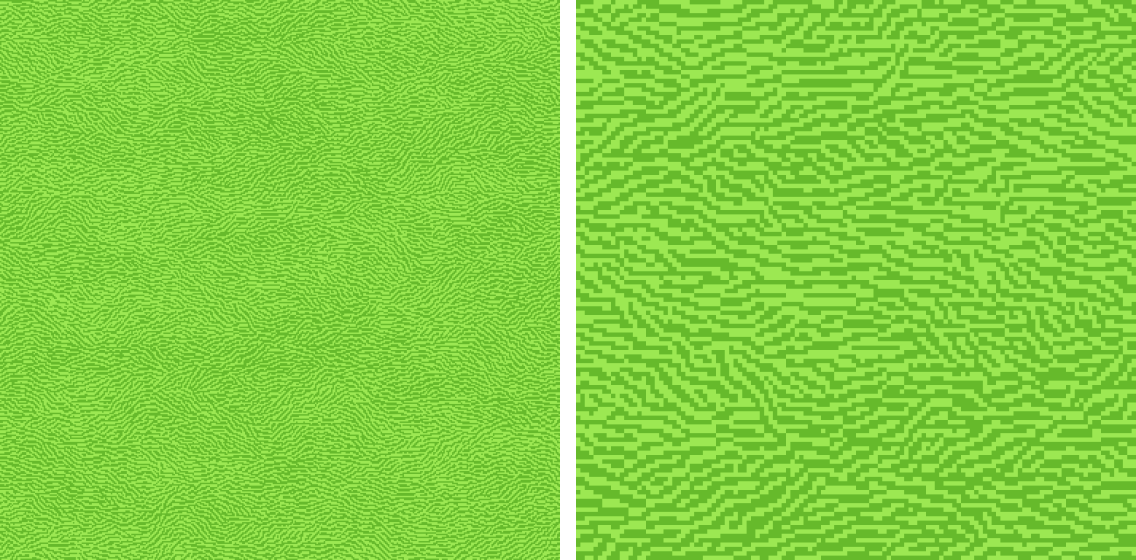
Left, the full canvas; right, a detail of the centre.
Write a WebGL 2 fragment shader that draws this texture.

```glsl
#version 300 es
precision highp float;
// Bright green grass of short, mostly level wavy strokes on a fine block grid.

uniform vec2 u_resolution;
out vec4 fragColor;

float hash(vec2 p) {
    return fract(sin(dot(p, vec2(127.1, 311.7))) * 43758.5453);
}

float valueNoise(vec2 p) {
    vec2 i = floor(p), f = fract(p);
    f = f * f * (3.0 - 2.0 * f);
    return mix(mix(hash(i), hash(i + vec2(1, 0)), f.x),
               mix(hash(i + vec2(0, 1)), hash(i + vec2(1, 1)), f.x), f.y);
}

// Sum of scattered wave packets, whose crests form the strokes
float strokes(vec2 p) {
    vec2 home = floor(p);
    float sum = 0.0;
    for (int y = -1; y <= 1; y++) {
        for (int x = -1; x <= 1; x++) {
            vec2 cell = home + vec2(x, y);
            float lean = 1.5 * (valueNoise(cell * vec2(0.22, 0.4) + 31.0) - 0.5);
            for (int k = 0; k < 2; k++) {
                vec2 seed = cell + float(k) * vec2(83.0, 47.0);
                vec2 offset = p - cell - vec2(hash(seed + 5.3), hash(seed + 9.7));
                float angle = lean + 1.1 * (hash(seed + 13.1) - 0.5);
                float frequency = mix(1.8, 2.2, hash(seed + 21.9));
                float phase = frequency * dot(offset, vec2(sin(angle), cos(angle)))
                            + hash(seed + 37.4);
                sum += exp(-3.2 * dot(offset, offset)) * cos(6.2832 * phase);
            }
        }
    }
    return sum;
}

// 1 for a light block, 0 for a dark one
float lightBlock(vec2 block) {
    vec2 p = (block + 0.5) / 6.0;
    float patches = valueNoise(p * vec2(0.12, 0.3) + 71.0) - 0.5;
    return step(0.0, strokes(p) + 0.25 * patches);
}

void main() {
    // Area-weighted blend of the four blocks around the nearest grid corner
    vec2 p = gl_FragCoord.xy / u_resolution * 384.0;
    vec2 pixel = 384.0 / u_resolution;
    vec2 corner = floor(p + 0.5);
    vec2 cover = clamp((p - corner) / pixel + 0.5, 0.0, 1.0);
    float below = mix(lightBlock(corner - 1.0), lightBlock(corner - vec2(0, 1)), cover.x);
    float above = mix(lightBlock(corner - vec2(1, 0)), lightBlock(corner), cover.x);
    float light = mix(below, above, cover.y);

    vec3 darkGreen = vec3(0.40, 0.73, 0.17);
    vec3 limeGreen = vec3(0.61, 0.91, 0.32);
    fragColor = vec4(mix(darkGreen, limeGreen, light), 1.0);
}
```
